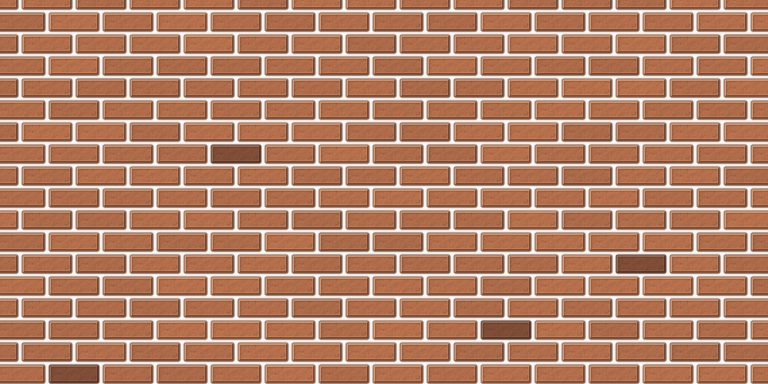
A Shadertoy shader for this texture:

```glsl
// Running-bond wall of bevelled terracotta bricks with pale mortar and a few dark bricks.

// Layout: repeats over the canvas, then sizes in units of one row height
const vec2 REPEATS = vec2(14.222, 17.455);
const vec2 ORIGIN = vec2(-0.870, 0.045);
const vec2 CELL = vec2(2.4545, 1.0);
const vec2 HALF_BRICK = vec2(1.150, 0.432);
const float CORNER = 0.11;
const float RIM = 0.045;
const float BEVEL = 0.105;
const float GROOVE = 0.165;

// Colours
const vec3 CLAY = vec3(0.69, 0.425, 0.292);
const vec3 CLAY_DARK = vec3(0.45, 0.29, 0.21);
const vec3 CLAY_LIGHT = vec3(0.80, 0.59, 0.46);
const vec3 RIM_COLOR = vec3(0.55, 0.40, 0.33);
const vec3 MORTAR = vec3(0.98, 0.965, 0.955);
const vec3 MORTAR_SHADE = vec3(0.76, 0.69, 0.65);

// Wear
const vec2 LIGHT_DIR = vec2(-0.7071, 0.7071);
const vec3 BURNT_TINT = vec3(0.70, 0.69, 0.72);
const float GRAIN = 0.20;
const float BRICK_VARIATION = 0.07;
const int BURNT_COUNT = 4;
const vec2 BURNT[BURNT_COUNT] = vec2[](vec2(0, 0), vec2(8, 2), vec2(10, 5), vec2(3, 10));

float hash(vec2 p) {
    vec3 h = fract(p.xyx * vec3(0.1031, 0.1030, 0.0973));
    h += dot(h, h.yzx + 33.33);
    return fract((h.x + h.y) * h.z);
}

float noise(vec2 p) {
    vec2 i = floor(p), f = fract(p);
    f = f * f * (3.0 - 2.0 * f);
    return mix(mix(hash(i), hash(i + vec2(1, 0)), f.x),
               mix(hash(i + vec2(0, 1)), hash(i + vec2(1, 1)), f.x), f.y);
}

float clayHeight(vec2 p) {
    return 0.6 * noise(p * vec2(5.0, 6.0) + 20.0) + 0.4 * noise(p * 12.0 + 50.0);
}

float roundedBox(vec2 p, vec2 halfSize, float radius) {
    vec2 q = abs(p) - halfSize + radius;
    return length(max(q, 0.0)) + min(max(q.x, q.y), 0.0) - radius;
}

// Outward direction of the nearest brick side, rounded at the corners
vec2 sideNormal(vec2 p) {
    vec2 q = abs(p) - HALF_BRICK + CORNER;
    vec2 n = q.x > q.y ? vec2(1, 0) : vec2(0, 1);
    if (min(q.x, q.y) > 0.0) n = normalize(q);
    return n * sign(p);
}

vec3 brickColor(vec2 p, vec2 id, float d, float aa) {
    // Embossed grain and small pits on the face
    float relief = clayHeight(p) - clayHeight(p + LIGHT_DIR * 0.06);
    float pits = smoothstep(0.76, 0.92, noise(p * vec2(6.0, 9.0) + 80.0));
    vec3 face = CLAY * (1.0 + GRAIN * relief - 0.10 * pits);

    // Lit and shaded bevel with a reversed inner groove
    float lit = dot(sideNormal(p), LIGHT_DIR);
    vec3 slope = mix(CLAY_DARK, CLAY_LIGHT, smoothstep(-0.6, 0.6, lit));
    vec3 groove = mix(CLAY_LIGHT, CLAY_DARK, smoothstep(-0.6, 0.6, lit));
    vec3 color = mix(face, mix(face, groove, 0.35), smoothstep(-aa, aa, d + GROOVE));
    color = mix(color, slope, smoothstep(-aa, aa, d + BEVEL));
    color = mix(color, mix(RIM_COLOR, slope, 0.3), smoothstep(-aa, aa, d + RIM));

    // Tone of each brick
    float tone = hash(id + 40.0) - 0.5;
    color *= 1.0 + BRICK_VARIATION * tone * vec3(1.0, 0.9, 0.6);
    for (int k = 0; k < BURNT_COUNT; k++) {
        vec2 apart = abs(id - BURNT[k]);
        if (max(apart.x, apart.y) < 0.5) color *= BURNT_TINT;
    }
    return color;
}

void mainImage(out vec4 fragColor, in vec2 fragCoord) {
    // Brick index and position inside its cell
    vec2 grid = fragCoord / iResolution.xy * REPEATS + ORIGIN;
    grid.x -= 0.5 * mod(floor(grid.y), 2.0);
    vec2 id = floor(grid);
    vec2 p = (fract(grid) - 0.5) * CELL;
    float aa = 0.5 * REPEATS.y / iResolution.y;

    // Mortar darkens beside the brick, most on the shadow side
    float d = roundedBox(p, HALF_BRICK, CORNER);
    float shadow = 0.75 - 0.25 * dot(sideNormal(p), LIGHT_DIR);
    shadow *= 1.0 - smoothstep(0.0, 0.065, d);
    vec3 color = mix(MORTAR, MORTAR_SHADE, shadow);

    color = mix(brickColor(p, id, d, aa), color, smoothstep(-aa, aa, d));
    fragColor = vec4(color, 1.0);
}
```
